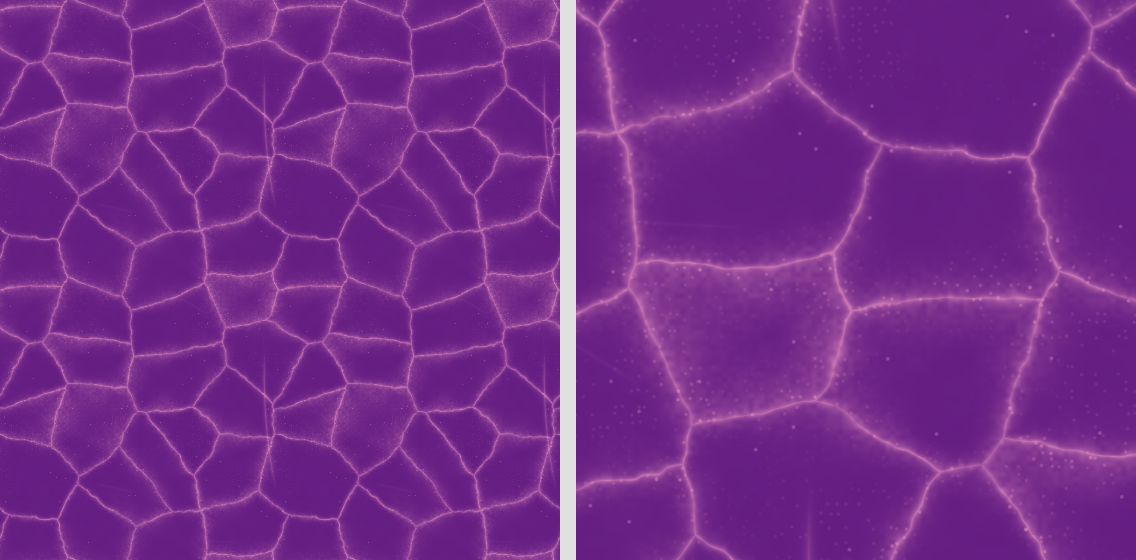
Left, the full canvas; right, a detail of the centre.
Write a three.js fragment shader that draws this texture.

```glsl
// Purple stone split by a web of pink, dusty cracks, repeated two by two.
varying vec2 vUv;

const float REPEATS = 2.0;
const vec2 CELLS = vec2(4.0, 5.0); // stone pieces across and down one tile
const vec3 STONE = vec3(0.398, 0.117, 0.512);
const vec3 CRACK = vec3(0.83, 0.50, 0.725);

vec2 wrap(vec2 cell, vec2 count) {
  return floor(mod(cell + 0.5, count));
}

float hash(vec2 p) {
  return fract(sin(dot(p, vec2(127.1, 311.7))) * 43758.5);
}

vec2 hash2(vec2 p) {
  return vec2(hash(p), hash(p + vec2(17.3, 41.9)));
}

// Value noise that wraps after a whole number of cells
float noise(vec2 uv, float count, float seed) {
  vec2 p = uv * count;
  vec2 i = floor(p);
  vec2 f = fract(p);
  f = f * f * (3.0 - 2.0 * f);
  vec2 n = vec2(count);
  float a = hash(wrap(i, n) + seed);
  float b = hash(wrap(i + vec2(1.0, 0.0), n) + seed);
  float c = hash(wrap(i + vec2(0.0, 1.0), n) + seed);
  float d = hash(wrap(i + 1.0, n) + seed);
  return mix(mix(a, b, f.x), mix(c, d, f.x), f.y);
}

float fbm(vec2 uv, float count, float seed) {
  float sum = 0.0;
  float weight = 0.5;
  for (int i = 0; i < 4; i++) {
    sum += weight * noise(uv, count, seed);
    count *= 2.0;
    weight *= 0.5;
  }
  return sum / 0.9375;
}

vec2 site(vec2 cell) {
  return (cell + 0.5 + 0.88 * (hash2(wrap(cell, CELLS) + 3.0) - 0.5)) / CELLS;
}

// x: distance to the nearest cell border, y: random value of the cell
vec2 cellBorder(vec2 uv) {
  vec2 home = floor(uv * CELLS);
  vec2 nearCell = home;
  vec2 toNear = vec2(9.0);
  for (int y = -2; y <= 2; y++) {
    for (int x = -2; x <= 2; x++) {
      vec2 cell = home + vec2(float(x), float(y));
      vec2 r = site(cell) - uv;
      if (dot(r, r) < dot(toNear, toNear)) {
        toNear = r;
        nearCell = cell;
      }
    }
  }
  float border = 9.0;
  for (int y = -2; y <= 2; y++) {
    for (int x = -2; x <= 2; x++) {
      vec2 r = site(nearCell + vec2(float(x), float(y))) - uv;
      vec2 across = r - toNear;
      if (dot(across, across) > 0.00001)
        border = min(border, dot(0.5 * (r + toNear), normalize(across)));
    }
  }
  return vec2(max(border, 0.0), hash(wrap(nearCell, CELLS) + 29.0));
}

// One round speck in a share of the grid cells
float specks(vec2 uv, float count, float share, float radius, float seed) {
  vec2 p = uv * count;
  vec2 id = wrap(floor(p), vec2(count)) + seed;
  float d = length(fract(p) - mix(vec2(0.25), vec2(0.75), hash2(id))) / count;
  return (1.0 - smoothstep(0.3 * radius, radius, d)) * step(1.0 - share, hash(id + 7.7));
}

// Tapered line through a centre, wrapped around the tile
float scratch(vec2 uv, vec2 centre, float angle, float halfLength, float width) {
  vec2 d = fract(uv - centre + 0.5) - 0.5;
  float along = dot(d, vec2(cos(angle), sin(angle)));
  float side = dot(d, vec2(-sin(angle), cos(angle))) + 0.25 * along * along;
  return exp(-abs(side) / width) * (1.0 - smoothstep(0.5, 1.0, abs(along) / halfLength));
}

void main() {
  vec2 uv = fract(vUv * REPEATS);

  // Ragged crack paths
  vec2 bend = vec2(fbm(uv, 8.0, 11.0), fbm(uv, 8.0, 23.0)) - 0.5;
  vec2 jag = vec2(noise(uv, 64.0, 5.0), noise(uv, 64.0, 9.0)) - 0.5;
  vec2 cell = cellBorder(uv + 0.045 * bend + 0.004 * jag);

  // Crack lines with a patchy dusty halo
  float patches = smoothstep(0.28, 0.72, fbm(uv, 6.0, 37.0));
  float grain = noise(uv, 160.0, 51.0);
  float dusty = smoothstep(0.6, 0.95, cell.y);
  float haloWidth = mix(0.006, 0.021, patches) * (1.0 + 1.3 * dusty);
  float halo = exp(-cell.x / haloWidth) * (0.65 + 0.7 * grain);
  float line = exp(-cell.x / 0.003) * mix(0.25, 0.55, noise(uv, 14.0, 63.0));
  float glow = line + 0.36 * halo;
  glow += 0.13 * dusty * patches * exp(-cell.x / 0.07) * fbm(uv, 24.0, 71.0);

  // One long scratch and a few faint hairlines
  glow += 0.4 * scratch(uv, vec2(0.95, 0.5), 1.65, 0.27, 0.004);
  for (int i = 0; i < 5; i++) {
    vec2 key = vec2(float(i), 83.0);
    glow += 0.07 * scratch(uv, hash2(key), 6.28 * hash(key + 4.0), 0.09, 0.002);
  }

  // Loose dust, thicker beside the cracks
  float cluster = smoothstep(0.5, 0.75, fbm(uv, 7.0, 97.0));
  glow += 0.4 * specks(uv, 36.0, 0.07, 0.0032, 13.0);
  glow += specks(uv, 110.0, 0.25, 0.003, 31.0) * (0.25 * halo + 0.12 * cluster);

  vec3 color = mix(STONE, CRACK, clamp(glow, 0.0, 0.9));
  color += 0.012 * (fbm(uv, 32.0, 43.0) - 0.5);
  gl_FragColor = vec4(color, 1.0);
}
```
